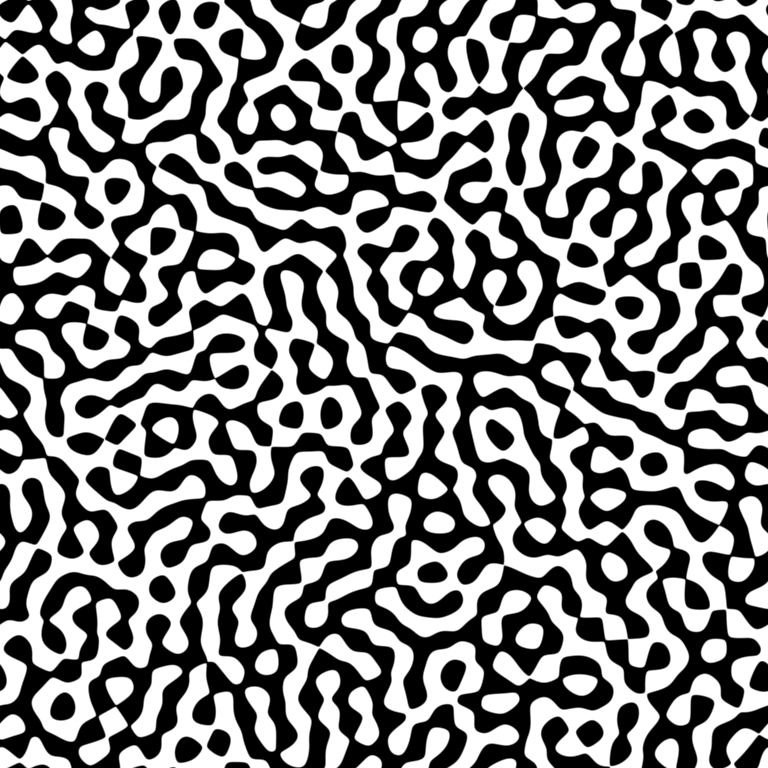
Give the GLSL for this pattern, as a Shadertoy shader.

```glsl
// Seamless black and white labyrinth of short worms and dots, from a ring of random waves.

const float TAU = 6.2831853;
const int WAVE_COUNT = 96;
const float REPEATS = 23.0;      // mean number of stripe pairs across the canvas
const float SPREAD = 2.6;        // variation of that number to either side
const float EDGE_WIDTH = 0.0028; // softness of the outlines, in canvas units
const vec3 INK = vec3(0.0);
const vec3 PAPER = vec3(1.0);

// Integer hash giving a value from 0 to 1.
float hash(uint n) {
    n = (n ^ (n >> 16)) * 0x7feb352du;
    n = (n ^ (n >> 15)) * 0x846ca68bu;
    n ^= n >> 16;
    return float(n >> 8) / 16777216.0;
}

// Whole-number wave vector near the ring, so that every wave wraps at the borders.
vec2 ringVector(int index, int count, float radius, float spread) {
    uint seed = uint(index) * 3u + 101u;
    float angle = 0.5 * TAU * (float(index) + hash(seed)) / float(count);
    float r = radius + spread * (2.0 * hash(seed + 1u) - 1.0);
    return round(r * vec2(cos(angle), sin(angle)));
}

// Sum of waves in all directions: x = height, yz = slope.
vec3 waveField(vec2 p, int count, float radius, float spread) {
    vec3 field = vec3(0.0);
    for (int i = 0; i < count; i++) {
        vec2 k = ringVector(i, count, radius, spread);
        float phase = TAU * (dot(k, p) + hash(uint(i) * 3u + 103u));
        field += vec3(cos(phase), -sin(phase) * TAU * k);
    }
    return field;
}

// Coverage of the positive side, with an even edge width along the outline.
float coverage(vec3 field, float width) {
    float signedDistance = field.x / max(length(field.yz), 1e-3);
    return smoothstep(-0.5 * width, 0.5 * width, signedDistance);
}

void mainImage(out vec4 fragColor, in vec2 fragCoord) {
    vec2 p = fragCoord / iResolution.xy;
    float width = max(EDGE_WIDTH, 1.5 / iResolution.y);
    vec3 field = waveField(p, WAVE_COUNT, REPEATS, SPREAD);
    fragColor = vec4(mix(INK, PAPER, coverage(field, width)), 1.0);
}
```
